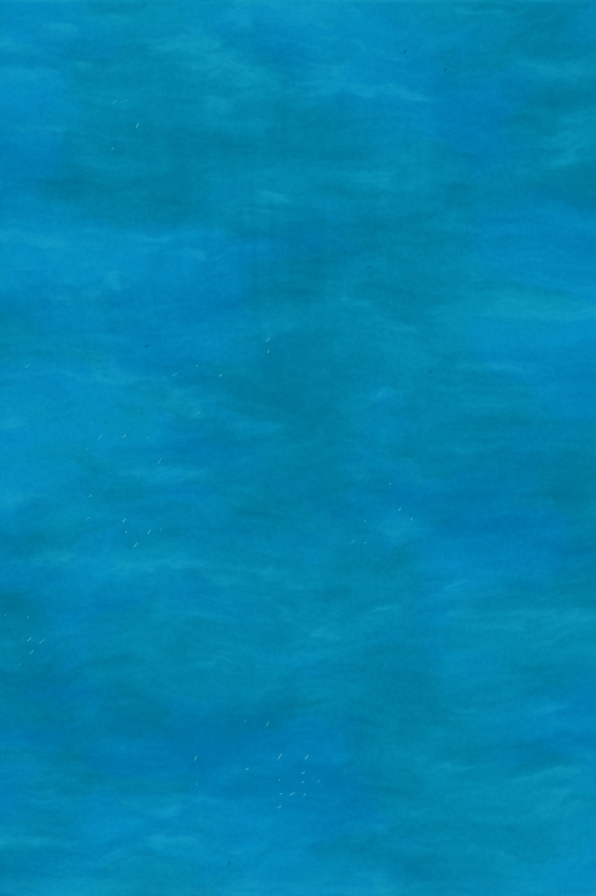
Give the GLSL for this texture, as a WebGL 1 fragment shader.

```glsl
precision highp float;
// Cerulean paint rubbed over a panel: cloudy teal and blue patches, warped and
// drawn out sideways, under fine brush streaks, pale wisps and a few chips.
// Layers of value noise choose the pigment; hashed grid cells place the chips.
uniform vec2 u_resolution;

const vec3 DEEP_TEAL  = vec3(0.000, 0.465, 0.600);
const vec3 DEEP_BLUE  = vec3(0.000, 0.472, 0.680);
const vec3 LIGHT_TEAL = vec3(0.012, 0.535, 0.685);
const vec3 LIGHT_BLUE = vec3(0.012, 0.540, 0.745);
const vec3 WISP       = vec3(0.080, 0.625, 0.770);
const vec3 CHIP       = vec3(0.420, 0.730, 0.730);
const vec3 PIT        = vec3(0.000, 0.380, 0.530);

float hash(vec2 p) {
  vec3 q = fract(vec3(p.xyx) * 0.1031);
  q += dot(q, q.yzx + 33.33);
  return fract((q.x + q.y) * q.z);
}

float noise(vec2 p) {
  vec2 i = floor(p);
  vec2 f = fract(p);
  vec2 u = f * f * (3.0 - 2.0 * f);
  float low = mix(hash(i), hash(i + vec2(1.0, 0.0)), u.x);
  float high = mix(hash(i + vec2(0.0, 1.0)), hash(i + 1.0), u.x);
  return mix(low, high, u.y);
}

mat2 turn(float angle) {
  float c = cos(angle);
  float s = sin(angle);
  return mat2(c, s, -s, c);
}

// Layered noise centred on zero.
float clouds(vec2 p) {
  float sum = 0.0;
  float weight = 0.5;
  for (int i = 0; i < 5; i++) {
    sum += weight * (noise(p) - 0.5);
    p = turn(0.12) * p * 2.03 + 17.3;
    weight *= 0.56;
  }
  return sum;
}

// Soft oval pool, 1 at its centre.
float pool(vec2 p, vec2 center, vec2 radius) {
  vec2 d = (p - center) / radius;
  return exp(-dot(d, d));
}

// Short slanted flecks, one at most in each cell; size is length and width in cells.
float flecks(vec2 p, float cells, float share, vec2 size, float seed) {
  vec2 g = p * cells;
  vec2 id = floor(g) + seed;
  vec2 center = 0.3 + 0.4 * vec2(hash(id + 3.1), hash(id + 7.7));
  vec2 d = turn(-0.4 - 0.7 * hash(id + 5.3)) * (fract(g) - center);
  float reach = size.x * hash(id + 23.7);
  d.x -= clamp(d.x, -reach, reach);
  float blur = cells / u_resolution.y;
  float body = 1.0 - smoothstep(size.y - 0.5 * blur, size.y + blur, length(d));
  return body * step(hash(id + 11.9), share);
}

void main() {
  vec2 p = gl_FragCoord.xy / u_resolution.y;
  float width = u_resolution.x / u_resolution.y;
  vec2 uv = gl_FragCoord.xy / u_resolution;

  // Hand-rubbed drift bends every layer.
  vec2 drift = vec2(clouds(p * 6.0 + 2.0), clouds(p * 6.0 + 41.0));
  vec2 w = p + drift * vec2(0.12, 0.06);

  // Pigment: broad pools, sideways clouds and small mottling.
  float middle = pool(uv, vec2(0.42, 0.73), vec2(0.28, 0.20))
               + 0.7 * pool(uv, vec2(0.60, 0.46), vec2(0.32, 0.12))
               + 0.6 * pool(uv, vec2(0.45, 0.20), vec2(0.60, 0.05));
  float light = 0.61 - 0.32 * middle;
  light += 2.1 * clouds(w * vec2(5.0, 11.0) + 9.0);
  light += 1.1 * clouds(w * vec2(3.0, 5.0) + 63.0);
  light += 1.1 * clouds(w * vec2(15.0, 38.0) + 210.0);
  light += 0.26 * pool(uv, vec2(0.85, 0.70), vec2(0.25, 0.12));
  light += 0.18 * pool(uv, vec2(0.10, 0.55), vec2(0.22, 0.30));
  float blue = 0.66 - 0.45 * middle;
  blue += 2.6 * clouds(w * vec2(4.0, 7.0) + 88.0);
  blue += 0.9 * clouds(w * vec2(12.0, 24.0) + 160.0);

  // Brush marks: level streaks, and a faint upright fan near the top.
  float streak = noise(w * vec2(14.0, 130.0)) + noise(w * vec2(45.0, 240.0)) - 1.0;
  vec2 fan = vec2((p.x - 0.5 * width) / (0.6 + p.y), p.y);
  float upright = noise(fan * vec2(190.0, 7.0)) - 0.5;
  light += 0.24 * streak;
  light += 0.30 * upright * pool(uv, vec2(0.45, 0.76), vec2(0.35, 0.18));

  float tone = clamp(light, -0.15, 1.2);
  vec3 teal = mix(DEEP_TEAL, LIGHT_TEAL, tone);
  vec3 azure = mix(DEEP_BLUE, LIGHT_BLUE, tone);
  vec3 color = mix(teal, azure, smoothstep(0.15, 0.90, blue));

  // Pale wisps gather where the paint is already light.
  float wisp = smoothstep(0.02, 0.32, clouds(w * vec2(16.0, 52.0) + 130.0));
  color = mix(color, WISP, 0.55 * wisp * smoothstep(0.45, 1.1, light));

  // Worn top and bottom edges.
  float worn = 0.6 * smoothstep(0.995, 1.0, p.y) + 0.4 * (1.0 - smoothstep(0.0, 0.03, p.y));
  color = mix(color, WISP, worn * noise(p * vec2(30.0, 150.0)));

  // A few clustered pale chips, rare dark pits and a fine grain.
  float cluster = smoothstep(0.76, 0.84, noise(p * 7.0 + 21.0));
  float chips = flecks(p, 75.0, 0.16, vec2(0.22, 0.03), 15.0);
  float pits = flecks(p, 45.0, 0.005, vec2(0.08, 0.05), 70.0);
  color = mix(color, CHIP, 0.6 * chips * cluster);
  color = mix(color, PIT, 0.5 * pits);
  color += 0.020 * (noise(p * 330.0) - 0.5);

  gl_FragColor = vec4(clamp(color, 0.0, 1.0), 1.0);
}
```
